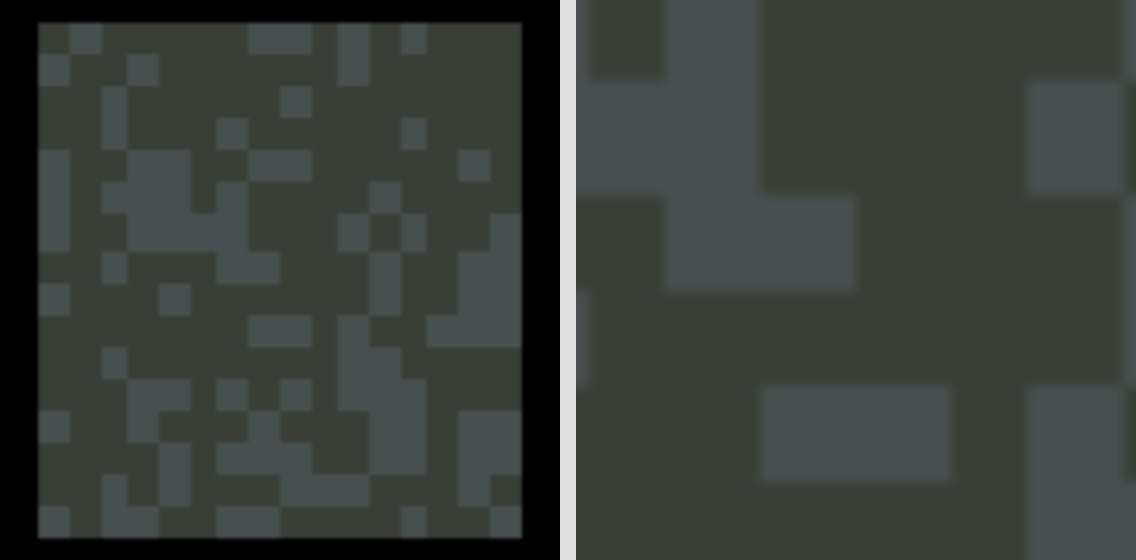
Left: the whole. Right: its middle third, enlarged.
This pattern is drawn by a WebGL 2 fragment shader. Its source:

```glsl
#version 300 es
precision highp float;
precision highp int;

// A dark panel of 16 x 16 two-tone blocks on black, like a soft low-res bitmap.
// Block edges snap to a coarse texel grid, so widths vary by one texel; every
// fourth column is a nearly empty gutter. Texels are blended for soft edges.

#define TEXELS 88.0                   // coarse texels across the canvas
#define PANEL_ORIGIN vec2(6.0, 3.42)  // lower left corner, in texels
#define PITCH vec2(4.7059, 5.0625)    // block size before snapping, in texels
#define SNAP_PHASE vec2(0.72, 0.4)    // shifts where snapped widths change
#define CELLS 16                      // blocks per side
#define BUSY_LIT 7                    // pale blocks in an ordinary column
#define GUTTER_LIT 1                  // pale blocks in a gutter column
#define SEED 23u
#define DARK_OLIVE vec3(0.225, 0.248, 0.217)
#define PALE_SLATE vec3(0.284, 0.314, 0.309)

uniform vec2 u_resolution;
out vec4 fragColor;

// Integer bit-mixing hash of a block position.
uint hashCell(ivec2 cell) {
    uint h = uint(cell.x) * 0x9E3779B1u + uint(cell.y) * 0x85EBCA77u + SEED;
    h = (h ^ (h >> 16)) * 0x7FEB352Du;
    h = (h ^ (h >> 15)) * 0x846CA68Bu;
    return h ^ (h >> 16);
}

// A block is pale when its hash ranks among the lowest of its column,
// which keeps the share of pale blocks fixed for any seed.
bool isPale(ivec2 cell) {
    uint own = hashCell(cell);
    int rank = 0;
    for (int row = 0; row < CELLS; row++) {
        if (hashCell(ivec2(cell.x, row)) < own) rank++;
    }
    bool gutter = cell.x % 4 == 1;
    return rank < (gutter ? GUTTER_LIT : BUSY_LIT);
}

// Flat colour of one texel: black margin or a block of the panel.
vec3 texelColor(vec2 texel) {
    ivec2 cell = ivec2(ceil((texel + 1.0 - SNAP_PHASE) / PITCH)) - 1;
    bool outside = any(lessThan(cell, ivec2(0)))
                || any(greaterThanEqual(cell, ivec2(CELLS)));
    if (outside) return vec3(0.0);
    return isPale(cell) ? PALE_SLATE : DARK_OLIVE;
}

void main() {
    vec2 uv = gl_FragCoord.xy / u_resolution;
    vec2 position = uv * TEXELS - PANEL_ORIGIN - 0.5;

    // Smooth blend between the four nearest texel centres.
    vec2 base = floor(position);
    vec2 blend = smoothstep(0.0, 1.0, position - base);
    vec3 lower = mix(texelColor(base), texelColor(base + vec2(1, 0)), blend.x);
    vec3 upper = mix(texelColor(base + vec2(0, 1)), texelColor(base + vec2(1, 1)), blend.x);

    fragColor = vec4(mix(lower, upper, blend.y), 1.0);
}
```
